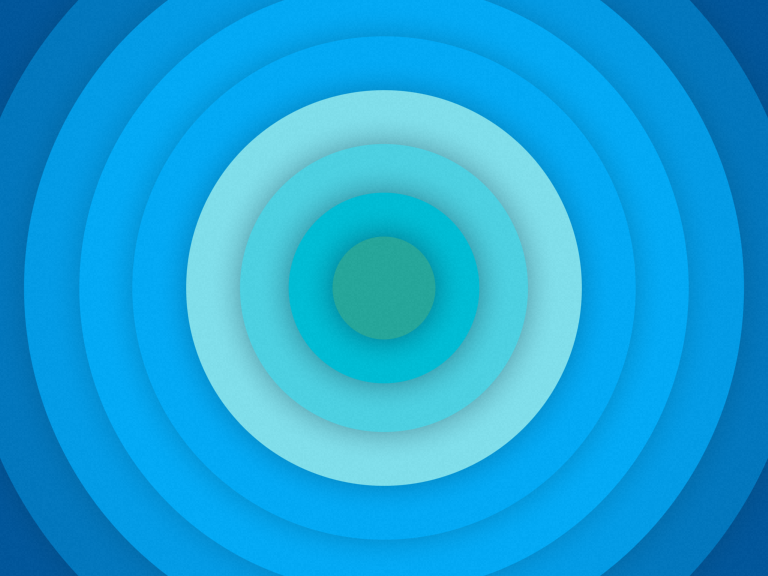
Write a WebGL 1 fragment shader that draws this background.

```glsl
precision highp float;
// Concentric paper discs in blues and teals, stacked around the canvas centre.
// Discs are painted from the largest to the smallest; each casts a soft round
// shadow on the one below, and a faint hashed grain covers the whole surface.

uniform vec2 u_resolution;

#define SHADOW_INNER 0.23
#define SHADOW_OUTER 0.11
#define SHADOW_WIDTH 0.056
#define GRAIN_AMOUNT 0.016
#define GRAIN_CELLS 384.0

const vec3 NAVY   = vec3(0.004, 0.341, 0.608);
const vec3 COBALT = vec3(0.008, 0.467, 0.741);
const vec3 AZURE  = vec3(0.012, 0.608, 0.898);
const vec3 SKY    = vec3(0.012, 0.663, 0.957);
const vec3 ICE    = vec3(0.502, 0.871, 0.918);
const vec3 AQUA   = vec3(0.302, 0.816, 0.882);
const vec3 CYAN   = vec3(0.000, 0.737, 0.831);
const vec3 TEAL   = vec3(0.149, 0.651, 0.604);
const vec3 SHADOW = vec3(0.060, 0.150, 0.200);

// Sine-free hash of a grid cell, in 0..1
float hash(vec2 cell) {
    vec3 p = fract(vec3(cell.xyx) * 0.1031);
    p += dot(p, p.yzx + 33.33);
    return fract((p.x + p.y) * p.z);
}

// Shades the layer below, more under small discs, then lays a smooth-edged disc
vec3 addDisc(vec3 below, float dist, float radius, vec3 color) {
    float edge = dist - radius;
    float falloff = clamp(1.0 - edge / SHADOW_WIDTH, 0.0, 1.0);
    float strength = mix(SHADOW_INNER, SHADOW_OUTER, smoothstep(0.1, 0.6, radius));
    below = mix(below, SHADOW, strength * falloff * falloff);
    float halfPixel = 0.75 / u_resolution.y;
    float cover = 1.0 - smoothstep(-halfPixel, halfPixel, edge);
    return mix(below, color, cover);
}

void main() {
    // Centred coordinates, in units of the canvas height
    vec2 p = (gl_FragCoord.xy - 0.5 * u_resolution) / u_resolution.y;
    float dist = length(p);

    // Stack of discs, outermost first
    vec3 color = NAVY;
    color = addDisc(color, dist, 0.729, COBALT);
    color = addDisc(color, dist, 0.625, AZURE);
    color = addDisc(color, dist, 0.529, SKY);
    color = addDisc(color, dist, 0.437, SKY);
    color = addDisc(color, dist, 0.3435, ICE);
    color = addDisc(color, dist, 0.250, AQUA);
    color = addDisc(color, dist, 0.1655, CYAN);
    color = addDisc(color, dist, 0.0893, TEAL);

    // Fine paper grain
    vec2 cell = floor((p + 2.0) * GRAIN_CELLS);
    color += GRAIN_AMOUNT * (hash(cell) - 0.5);

    gl_FragColor = vec4(clamp(color, 0.0, 1.0), 1.0);
}
```
